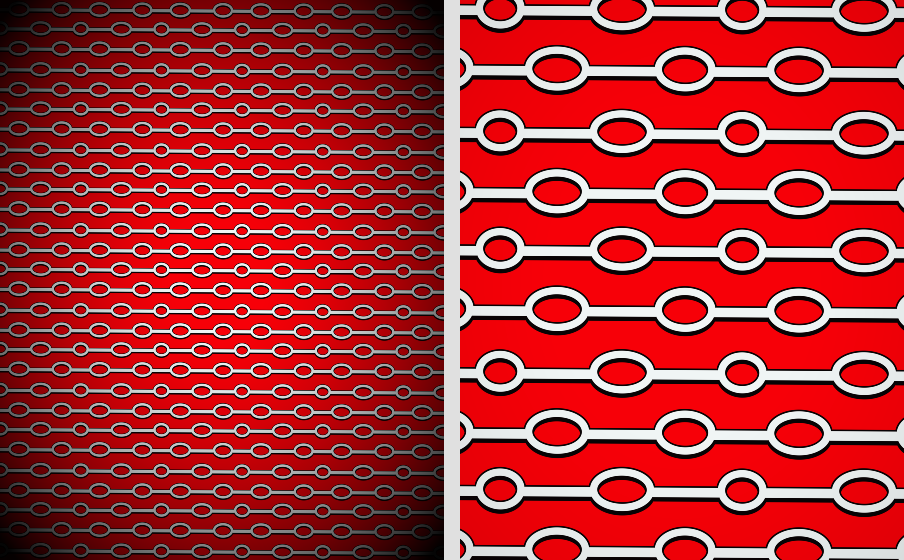
Left, the full canvas; right, a detail of the centre.
A Shadertoy shader for this pattern:

```glsl
const float ROWS = 27.95;     // row pitches in the canvas height
const float PERIOD = 4.026;   // horizontal repeat, in row pitches
const float TILT = 0.0065;
const vec3 RED = vec3(0.97, 0.0, 0.03);
const vec3 SILVER = vec3(0.94, 0.96, 0.96);
const vec3 INK = vec3(0.03, 0.01, 0.015);

float ellipseDistance(vec2 p, vec2 radii) {
    float k = max(length(p / radii), 1e-4);
    float gradient = max(length(p / (radii * radii)), 1e-4);
    return k * (k - 1.0) / gradient;
}

// Offset from the nearest repeat of a centre along the row
float repeatOffset(float x, float centre) {
    float d = x - centre;
    return d - PERIOD * round(d / PERIOD);
}

// Distance to a row of two alternating rings joined by bars
float chainDistance(vec2 p, vec2 centres, vec2 radiiA, vec2 radiiB) {
    float ringA = ellipseDistance(vec2(repeatOffset(p.x, centres.x), p.y), radiiA);
    float ringB = ellipseDistance(vec2(repeatOffset(p.x, centres.y), p.y), radiiB);
    float rings = min(ringA, ringB);
    float bar = max(abs(p.y - 0.04) - 0.08, -rings);
    return min(abs(rings) - 0.061, bar);
}

float coverage(float distance, float pixel) {
    return 1.0 - smoothstep(-0.5 * pixel, 0.5 * pixel, distance);
}

float vignette(vec2 uv) {
    vec2 c = 2.0 * uv - 1.0;
    return clamp(1.02 - 0.54 * dot(c, c), 0.02, 1.0);
}

void mainImage(out vec4 fragColor, in vec2 fragCoord) {
    float pixel = ROWS / iResolution.y;

    // Row coordinates: y runs downwards, with a slight tilt
    float x = fragCoord.x * pixel;
    float y = ROWS - fragCoord.y * pixel - 0.42 - TILT * x;
    float row = round(y);

    // Uneven row spacing that recurs every four rows
    float spacing = 0.03 * cos(1.5708 * row + 0.7854);
    vec2 p = vec2(x, y - row - spacing);

    // Odd rows alternate wide and narrow rings
    bool odd = mod(row, 2.0) > 0.5;
    vec2 centres = odd ? vec2(2.03, 4.03) : vec2(0.95, 3.08);
    vec2 radiiA = odd ? vec2(0.473, 0.295) : vec2(0.473, 0.306);
    vec2 radiiB = odd ? vec2(0.345, 0.28) : vec2(0.445, 0.306);

    float chain = chainDistance(p, centres, radiiA, radiiB);
    float shadow = chainDistance(p - vec2(0.0, 0.045), centres, radiiA, radiiB);

    // Ink outline and drop shadow under the silver chain
    vec3 color = mix(RED, INK, coverage(min(chain, shadow) - 0.027, pixel));
    color = mix(color, SILVER, coverage(chain, pixel));

    fragColor = vec4(color * vignette(fragCoord / iResolution.xy), 1.0);
}
```
